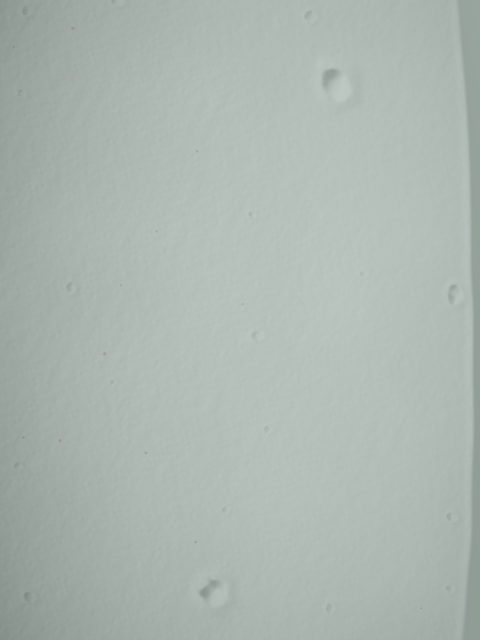
Reproduce this texture procedurally as a WebGL 1 fragment shader.

```glsl
precision highp float;
// Pale grey-green plaster wall with soft side light, fine orange-peel grain
// and a few embedded pebbles, ending at a worn corner on the right.
// Grain is the slope of value noise; pebbles sit on a jittered cell grid.

uniform vec2 u_resolution;

const vec3 WALL_COLOR = vec3(0.725, 0.764, 0.744);
const vec3 SIDE_COLOR = vec3(0.575, 0.625, 0.595);
const vec3 SPECK_TINT = vec3(-0.05, -0.09, -0.08);
const vec2 LIGHT_DIR = vec2(0.91, -0.41);
const vec2 GLOW_CENTER = vec2(0.62, 0.55);
const vec2 GLOW_FALLOFF = vec2(0.26, 0.18);
const float GRAIN_FREQ = 135.0;
const float LUMP_FREQ = 52.0;
const float GRAIN_CONTRAST = 0.026;
const float PEBBLE_CELL = 0.2;
const float PEBBLE_SHARE = 0.62;
const float PEBBLE_MIN = 0.009;
const float PEBBLE_MAX = 0.038;
const float SPECK_CELL = 0.09;
const float SPECK_SHARE = 0.1;

float hash(vec2 p) {
  return fract(sin(dot(p, vec2(127.1, 311.7))) * 43758.5453);
}

float noise(vec2 p) {
  vec2 cell = floor(p);
  vec2 f = fract(p);
  f = f * f * (3.0 - 2.0 * f);
  float low = mix(hash(cell), hash(cell + vec2(1.0, 0.0)), f.x);
  float high = mix(hash(cell + vec2(0.0, 1.0)), hash(cell + vec2(1.0)), f.x);
  return mix(low, high, f.y);
}

vec2 rotate(vec2 p, float angle) {
  float c = cos(angle);
  float s = sin(angle);
  return vec2(c * p.x - s * p.y, s * p.x + c * p.y);
}

// Plaster height: fine grain over slightly stretched lumps.
float plasterHeight(vec2 p) {
  vec2 q = rotate(p, 0.5);
  float lumps = noise(q * vec2(1.0, 0.7) * LUMP_FREQ);
  return 0.6 * noise(q * GRAIN_FREQ) + 0.7 * lumps;
}

float grain(vec2 p) {
  return plasterHeight(p) - plasterHeight(p + LIGHT_DIR * 0.005);
}

// Light change of one pebble: shaded far side, bright near side, faint dent.
float pebble(vec2 offset, float radius, float seed) {
  vec2 stretch = vec2(1.0, mix(0.7, 1.0, fract(seed * 17.3)));
  vec2 q = rotate(offset, (seed - 0.5) * 3.0) / (radius * stretch);
  float rough = noise(offset / radius * 1.8 + seed * 40.0) - 0.5;
  float d = length(q) + 0.35 * rough;
  float facing = dot(offset / radius, LIGHT_DIR);
  float size = smoothstep(PEBBLE_MIN, 0.03, radius);
  float body = 1.0 - smoothstep(0.75, 1.12, d);
  float face = smoothstep(-0.75, 0.35, facing + 0.5 * rough);
  float rim = exp(-6.0 * (d - 1.35) * (d - 1.35));
  float shade = body * mix(-0.12, 0.035, face);
  shade -= 0.022 * rim * clamp(facing, -0.9, 1.0);
  return shade * mix(0.4, 1.0, size);
}

float pebbles(vec2 p) {
  vec2 home = floor(p / PEBBLE_CELL);
  float shade = 0.0;
  for (int j = -1; j <= 1; j++) {
    for (int i = -1; i <= 1; i++) {
      vec2 cell = home + vec2(float(i), float(j));
      float seed = hash(cell + 3.7);
      vec2 jitter = vec2(hash(cell + 11.3), hash(cell + 27.9));
      vec2 center = (cell + mix(vec2(0.15), vec2(0.85), jitter)) * PEBBLE_CELL;
      float radius = mix(PEBBLE_MIN, PEBBLE_MAX, pow(hash(cell + 51.1), 3.0));
      float present = step(hash(cell + 73.3), PEBBLE_SHARE);
      shade += present * pebble(p - center, radius, seed);
    }
  }
  return shade;
}

// Tiny reddish-dark specks, kept well inside their cells.
float specks(vec2 p) {
  vec2 cell = floor(p / SPECK_CELL);
  vec2 jitter = vec2(hash(cell + 5.1), hash(cell + 8.6));
  vec2 center = (cell + mix(vec2(0.15), vec2(0.85), jitter)) * SPECK_CELL;
  float radius = mix(0.003, 0.006, hash(cell + 14.2));
  float dot_ = 1.0 - smoothstep(0.2, 1.0, length(p - center) / radius);
  return dot_ * step(hash(cell + 19.4), SPECK_SHARE);
}

void main() {
  vec2 uv = gl_FragCoord.xy / u_resolution;
  vec2 p = gl_FragCoord.xy / u_resolution.x;

  // Broad glow that fades to the left and into the corners.
  vec2 away = uv - GLOW_CENTER;
  float fade = dot(away * away, GLOW_FALLOFF);
  float light = -fade - 1.5 * fade * fade;
  light += 0.012 * (noise(p * 7.0) - 0.5);

  // Relief, strongest where the light grazes on the left.
  light += grain(p) * GRAIN_CONTRAST * mix(1.25, 0.7, uv.x);
  light += pebbles(p);

  // Rounded corner: bowed edge with a pale ridge beside it.
  float bow = abs(uv.y - 0.45) / 0.5;
  float edge = 0.984 - 0.026 * bow * bow * bow + 0.006 * (noise(vec2(p.y * 9.0, 2.0)) - 0.5);
  float side = smoothstep(-0.004, 0.005, p.x - edge);
  float ridge = exp(-pow((p.x - edge + 0.01) / 0.008, 2.0));
  light += 0.018 * ridge;

  vec3 wall = WALL_COLOR + light + SPECK_TINT * specks(p);
  vec3 strip = SIDE_COLOR + 0.03 * (uv.y - 0.5) + 0.15 * (p.x - edge);
  gl_FragColor = vec4(mix(wall, strip, side), 1.0);
}
```
